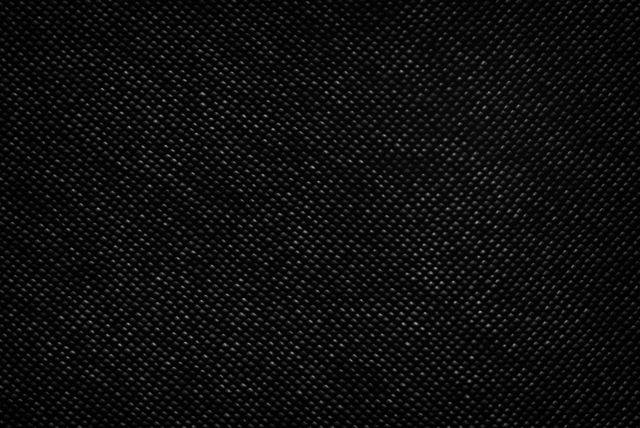
This texture is drawn by a Shadertoy shader. Its source:

```glsl
// Black embossed leather: a slanted lattice of small rounded beads, each with a
// glint on its upper edge. Smooth noise bends the rows, hashes vary every bead,
// and broad light patches with a vignette shade the whole sheet.

const vec3 GROOVE_COLOR = vec3(0.013);
const vec3 BODY_COLOR = vec3(0.140);
const vec3 GLINT_COLOR = vec3(0.44);

// Lattice steps, as fractions of the canvas height
const vec2 STEP_DOWN = vec2(0.0147, -0.0109);
const vec2 STEP_UP = vec2(0.0110, 0.0121);

float hash(vec2 p) {
    return fract(sin(dot(p, vec2(127.1, 311.7))) * 43758.545);
}

float valueNoise(vec2 p) {
    vec2 cell = floor(p);
    vec2 f = fract(p);
    f = f * f * (3.0 - 2.0 * f);
    float low = mix(hash(cell), hash(cell + vec2(1.0, 0.0)), f.x);
    float high = mix(hash(cell + vec2(0.0, 1.0)), hash(cell + 1.0), f.x);
    return mix(low, high, f.y);
}

vec2 noisePair(vec2 p) {
    return vec2(valueNoise(p), valueNoise(p + 37.3)) - 0.5;
}

float roundedBox(vec2 p, vec2 halfSize, float radius) {
    vec2 d = abs(p) - halfSize + radius;
    return length(max(d, 0.0)) + min(max(d.x, d.y), 0.0) - radius;
}

// Gaussian falloff: 1 at the centre, fading over the given width
float bump(vec2 offset, vec2 width) {
    vec2 d = offset / width;
    return exp(-dot(d, d));
}

// Canvas position to lattice coordinates, one unit per bead
vec2 toLattice(vec2 p) {
    return inverse(mat2(STEP_DOWN, STEP_UP)) * p;
}

// Colour of the bead lattice; lean turns the beads toward the rising rows
vec3 beads(vec2 lattice, float lean, float blur) {
    vec2 id = floor(lattice);
    vec2 jitter = vec2(hash(id + 3.1), hash(id + 8.7)) - 0.5;
    vec2 q = fract(lattice) - 0.5 - 0.16 * jitter;

    // Dome outline and its lit upper half
    vec2 halfSize = mix(vec2(0.43, 0.36), vec2(0.33, 0.47), lean);
    halfSize *= 0.88 + 0.18 * hash(id + 15.2);
    float edge = roundedBox(q, halfSize, 0.24);
    float cover = 1.0 - smoothstep(-0.09 - blur, 0.03 + blur, edge);
    float upward = dot(q, mix(vec2(-0.55, 0.83), vec2(-0.80, 0.60), lean));
    float light = smoothstep(-0.32, 0.34, upward);
    float tone = 0.5 + 0.85 * hash(id + 21.4);

    // Small glint that slides along the upper edge
    vec2 glintCenter = mix(vec2(-0.10, 0.17), vec2(-0.17, 0.10), lean);
    glintCenter += 0.16 * jitter.yx;
    vec2 glintSize = mix(vec2(0.20, 0.13), vec2(0.11, 0.26), lean) + 0.15 * blur;
    float chance = hash(id + 42.6);
    float glint = bump(q - glintCenter, glintSize) * (0.2 + 0.8 * chance * chance);

    // Fine grain breaks up the surface
    float grain = 0.7 + 0.6 * valueNoise(lattice * 4.0);
    return cover * grain * (BODY_COLOR * light * tone + GLINT_COLOR * glint);
}

void mainImage(out vec4 fragColor, in vec2 fragCoord) {
    vec2 p = fragCoord / iResolution.y;
    vec2 uv = fragCoord / iResolution.xy;
    float pixel = 1.0 / iResolution.y;

    // Bend the rows gently, with a slight local irregularity
    vec2 bent = p + 0.010 * noisePair(p * 2.5) + 0.005 * noisePair(p * 16.0);
    vec2 lattice = toLattice(bent);
    float lean = smoothstep(0.52, 0.88, uv.x + 0.15 * (uv.y - 0.5));
    vec3 relief = beads(lattice, lean, 0.4 * pixel / length(STEP_UP));

    // Worn patches and shallow dark creases along the falling rows
    float wear = 0.92 + 0.24 * valueNoise(p * 7.0 + 5.0);
    float crease = valueNoise(lattice * vec2(0.22, 0.9));
    wear *= mix(0.74, 1.08, smoothstep(0.15, 0.5, crease));

    // Broad sheen at the upper right, darkening toward the borders
    float sheen = bump(uv - vec2(0.74, 0.72), vec2(0.20, 0.30));
    vec2 border = smoothstep(vec2(-0.16), vec2(0.26), min(uv, 1.0 - uv));
    float vignette = mix(0.46, 1.08, border.x * border.y);

    // Soft shoulder holds back the brightest glints
    relief = relief * wear * (1.0 - 0.20 * sheen);
    relief /= 1.0 + 0.5 * relief * relief;
    vec3 color = GROOVE_COLOR + relief;
    color += 0.016 * sheen * (0.6 + 0.8 * valueNoise(lattice * 1.5));
    fragColor = vec4(color * vignette, 1.0);
}
```
